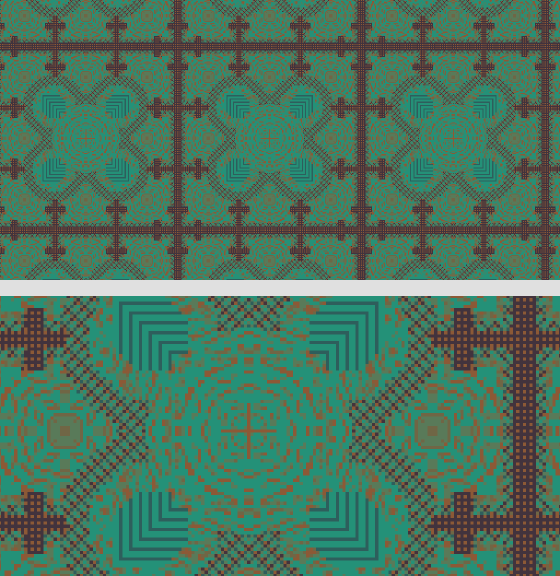
Top, the full canvas; bottom, a detail of the centre.
Write a WebGL 2 fragment shader that draws this pattern.

```glsl
#version 300 es
precision highp float;
// Fractal carpet: mirrored four-lobed flowers framed by branching dotted crosses.

uniform vec2 u_resolution;
out vec4 outColor;

const float CELLS_HIGH = 256.0;          // stitches over the canvas height
const float PERIOD = 168.0;              // stitches per repeat
const vec2 FLOWER_CENTRE = vec2(78.0, 129.0);
const int BRANCH_LEVELS = 4;
const float BAND_HALF_WIDTH = 0.022;     // in repeats
const float BAND_TAPER = 0.8;            // width ratio between levels
const float LOBE_OFFSET = 0.172;
const float LOBE_RADIUS = 0.118;
const float CORE_RADIUS = 0.185;
const float FRINGE = 0.055;              // chequered rim around the flower

const vec3 TEAL = vec3(0.14, 0.57, 0.47);
const vec3 SAGE = vec3(0.35, 0.48, 0.35);
const vec3 OLIVE = vec3(0.44, 0.40, 0.27);
const vec3 RUST = vec3(0.55, 0.35, 0.21);
const vec3 DEEP_TEAL = vec3(0.18, 0.37, 0.36);
const vec3 PLUM = vec3(0.26, 0.20, 0.24);

float hash(vec2 p) {
    vec3 q = fract(vec3(p.xyx) * 0.1031);
    q += dot(q, q.yzx + 33.33);
    return fract((q.x + q.y) * q.z);
}

// Offset from the nearest multiple of a step, in whole stitches
vec2 centred(vec2 cell, float step_) {
    return abs(mod(cell + 0.5 * step_, step_) - 0.5 * step_);
}

// Distance to the frame and its self-similar arms, relative to band width
float branchDistance(vec2 edge) {
    float nearest = 10.0;
    float scale = 1.0;
    float width = BAND_HALF_WIDTH;
    bvec2 grows = bvec2(true);
    for (int level = 0; level < BRANCH_LEVELS; level++) {
        vec2 t = abs(fract(edge * scale + 0.5) - 0.5);
        vec2 d = t / (scale * width);
        if (grows.x) nearest = min(nearest, d.x);
        if (grows.y) nearest = min(nearest, d.y);
        // An arm reaches one sixth of the way from its parent line
        grows = bvec2(grows.y && t.y < 0.1667, grows.x && t.x < 0.1667);
        scale *= 3.0;
        width *= BAND_TAPER;
    }
    return nearest;
}

float flowerDistance(vec2 p) {
    float lobe = length(p - LOBE_OFFSET) - LOBE_RADIUS;
    return min(lobe, length(p) - CORE_RADIUS);
}

// Short broken rings, mirrored in both axes and both diagonals
vec3 ringStitch(vec2 p, float tealShare) {
    float hi = max(p.x, p.y);
    float lo = min(p.x, p.y);
    float ring = 0.5 + 0.5 * sin(length(p) * 1.55);
    float v = mix(hash(vec2(hi, floor(lo / 2.0)) + 7.0), ring, 0.3);
    if (v < tealShare) return TEAL;
    if (v < tealShare + 0.13) return SAGE;
    if (v < tealShare + 0.25) return OLIVE;
    return RUST;
}

// Diagonal chequer of dark dots
vec3 diagonalStitch(vec2 p) {
    float rising = mod(p.x + p.y, 4.0);
    float falling = mod(p.x - p.y, 6.0);
    if (rising < 1.0) return falling < 3.0 ? PLUM : DEEP_TEAL;
    if (rising < 2.0) return falling < 3.0 ? OLIVE : SAGE;
    if (rising < 3.0) return falling < 2.0 ? DEEP_TEAL : TEAL;
    return falling < 2.0 ? RUST : SAGE;
}

vec3 flowerStitch(vec2 p) {
    float hi = max(p.x, p.y);
    float lo = min(p.x, p.y);
    if (lo < 0.5 && hi < 9.0) return RUST;
    // Nested corners along the diagonals
    bool corner = hi > 23.0 && hi < 42.0 && lo > max(18.0, hi - 16.0);
    if (corner) return mod(hi, 3.0) < 1.0 ? DEEP_TEAL : TEAL;
    return ringStitch(p, 0.55);
}

vec3 carpet(vec2 cell) {
    vec2 p = centred(cell, PERIOD);
    vec2 q = p / PERIOD;
    float flower = flowerDistance(q);
    if (flower < 0.0) return flowerStitch(p);

    float branch = branchDistance(0.5 - q);
    if (branch < 1.0) {
        vec2 dots = mod(p, 2.0);
        return dots.x + dots.y < 0.5 ? RUST : PLUM;
    }
    if (branch < 1.7 || flower < FRINGE) return diagonalStitch(p);
    return ringStitch(centred(cell, PERIOD / 3.0), 0.46);
}

void main() {
    // Four samples per pixel smooth the stitch edges
    vec3 colour = vec3(0.0);
    for (int i = 0; i < 4; i++) {
        vec2 jitter = vec2(i % 2, i / 2) * 0.5 - 0.25;
        vec2 grid = (gl_FragCoord.xy + jitter) / u_resolution.y * CELLS_HIGH;
        colour += carpet(floor(grid) - FLOWER_CENTRE);
    }
    outColor = vec4(colour * 0.25, 1.0);
}
```
